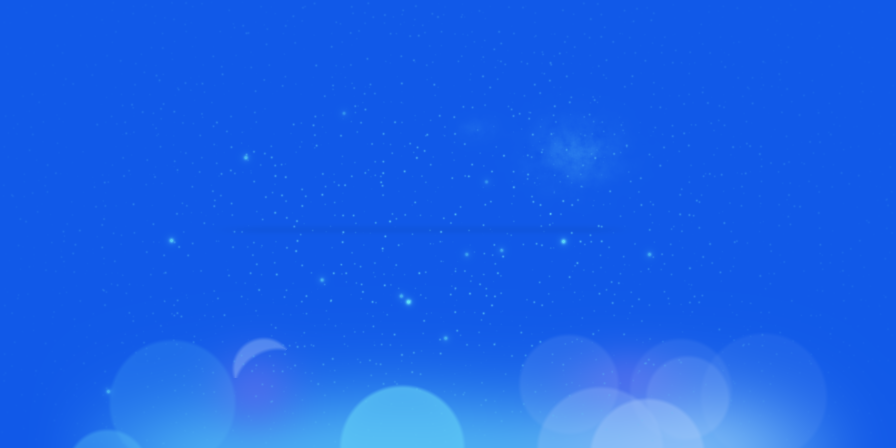
This background is drawn by a Shadertoy shader. Its source:

```glsl
const vec3 BLUE = vec3(0.066, 0.35, 0.91);
const vec3 CYAN = vec3(0.37, 0.79, 0.96);
const vec3 LILAC = vec3(0.66, 0.79, 0.98);
const vec3 VIOLET = vec3(0.36, 0.42, 0.93);

vec2 hash2(vec2 p) {
    vec3 q = fract(p.xyx * vec3(0.1031, 0.103, 0.0973));
    q += dot(q, q.yzx + 33.33);
    return fract((q.xx + q.yz) * q.zy);
}

float gradientDot(vec2 cell, vec2 offset) {
    return dot(hash2(cell) * 2.0 - 1.0, offset);
}

float gradientNoise(vec2 p) {
    vec2 i = floor(p), f = fract(p);
    vec2 u = f * f * f * (f * (f * 6.0 - 15.0) + 10.0);
    vec2 e = vec2(1.0, 0.0);
    return mix(mix(gradientDot(i, f), gradientDot(i + e, f - e), u.x),
               mix(gradientDot(i + e.yx, f - e.yx), gradientDot(i + 1.0, f - 1.0), u.x), u.y);
}

float fbm(vec2 p) {
    float sum = 0.0, amp = 0.6;
    for (int i = 0; i < 4; i++) {
        sum += amp * gradientNoise(p);
        p = p * 2.1 + 7.3;
        amp *= 0.55;
    }
    return sum;
}

// Soft elliptical spot
float glow(vec2 p, vec2 center, vec2 size) {
    vec2 d = (p - center) / size;
    return exp(-dot(d, d));
}

// Translucent disc with a slightly brighter rim
float bokeh(vec2 p, vec3 disc) {
    float d = length(p - disc.xy) - disc.z;
    return smoothstep(0.006, -0.006, d) * (0.82 + 0.18 * exp(d * 40.0));
}

// Curved wisp that tapers at both ends
float wisp(vec2 p) {
    vec2 d = p - vec2(0.6, 0.157);
    float taper = (atan(d.y, d.x) - 2.1) / 1.1;
    float width = 0.016 * (1.0 - taper * taper);
    return smoothstep(0.006, -0.006, abs(length(d) - 0.074) - width) * step(abs(taper), 1.0);
}

// One jittered grid of tiny stars
float dust(vec2 p, float scale) {
    vec2 cell = floor(p * scale);
    vec2 jitter = 0.2 + 0.6 * hash2(cell + scale);
    vec2 trait = hash2(cell + scale * 3.0 + 19.0);
    float d = length((cell + jitter) / scale - p);
    float size = mix(0.0014, 0.0026, trait.y);
    return step(0.52, trait.x) * trait.y * trait.y * exp(-d * d / (size * size));
}

void mainImage(out vec4 fragColor, in vec2 fragCoord) {
    vec2 p = fragCoord / iResolution.y;
    p.x += 1.0 - 0.5 * iResolution.x / iResolution.y;
    vec3 color = BLUE;

    // Light rising from the lower edge
    float sides = smoothstep(0.05, 0.5, p.x) * smoothstep(1.98, 1.55, p.x);
    float rise = exp(-pow(p.y / 0.115, 1.6));
    color = mix(color, CYAN, 0.62 * sides * rise);
    color = mix(color, CYAN, 0.35 * glow(p, vec2(0.88, 0.0), vec2(0.33, 0.15)));
    color = mix(color, LILAC, 0.5 * glow(p, vec2(1.52, -0.01), vec2(0.26, 0.14)));
    color = mix(color, VIOLET, 0.6 * glow(p, vec2(0.57, 0.13), vec2(0.09, 0.085)));
    color = mix(color, VIOLET, 0.6 * glow(p, vec2(1.4, 0.15), vec2(0.13, 0.07)));

    // Bokeh discs: center, radius, opacity
    vec4 discs[9] = vec4[9](
        vec4(0.385, 0.1, 0.14, 0.17), vec4(0.24, -0.05, 0.09, 0.35),
        vec4(0.898, 0.0, 0.138, 0.72), vec4(1.27, 0.142, 0.11, 0.13),
        vec4(1.34, -0.005, 0.14, 0.26), vec4(1.445, -0.018, 0.127, 0.42),
        vec4(1.535, 0.112, 0.092, 0.16), vec4(1.52, 0.13, 0.113, 0.1),
        vec4(1.705, 0.115, 0.14, 0.08));
    for (int i = 0; i < 9; i++) {
        vec3 tint = mix(CYAN, LILAC, smoothstep(1.0, 1.3, discs[i].x));
        color = mix(color, tint, discs[i].w * bokeh(p, discs[i].xyz));
    }
    color = mix(color, LILAC, 0.38 * wisp(p));

    // Faint nebula patches and a dim horizontal band
    float cloud = clamp(0.5 + 1.3 * fbm(p * 22.0), 0.0, 1.0);
    float patches = glow(p, vec2(1.285, 0.66), vec2(0.085, 0.065))
                  + 0.5 * glow(p, vec2(1.065, 0.71), vec2(0.035, 0.025));
    color = mix(color, CYAN, 0.36 * cloud * patches);
    float band = smoothstep(0.45, 0.6, p.x) * smoothstep(1.43, 1.3, p.x);
    color *= 1.0 - 0.04 * band * exp(-pow((p.y - 0.487) / 0.009, 2.0));

    // Fine dust gathered around the middle
    float specks = 0.0;
    for (float i = 0.0; i < 3.0; i++) specks += dust(p, 19.0 + 13.0 * i);
    float spread = glow(p, vec2(0.98, 0.48), vec2(0.68, 0.42));
    color = mix(color, CYAN, min(0.75 * specks * spread, 1.0));

    // Brighter stars: position, strength
    vec3 stars[13] = vec3[13](
        vec3(0.549, 0.648, 0.7), vec3(0.383, 0.463, 0.8), vec3(0.719, 0.375, 0.6),
        vec3(0.912, 0.326, 1.0), vec3(0.896, 0.339, 0.6), vec3(0.995, 0.245, 0.6),
        vec3(1.042, 0.432, 0.5), vec3(1.258, 0.461, 0.9), vec3(1.45, 0.432, 0.6),
        vec3(0.768, 0.747, 0.4), vec3(1.086, 0.594, 0.4), vec3(1.12, 0.441, 0.5),
        vec3(0.242, 0.126, 0.6));
    for (int i = 0; i < 13; i++) {
        float core = glow(p, stars[i].xy, vec2(0.0025 + 0.003 * stars[i].z));
        float halo = glow(p, stars[i].xy, vec2(0.012));
        color = mix(color, vec3(0.38, 0.87, 0.97), stars[i].z * min(core + 0.18 * halo, 1.0));
    }
    fragColor = vec4(color, 1.0);
}
```
